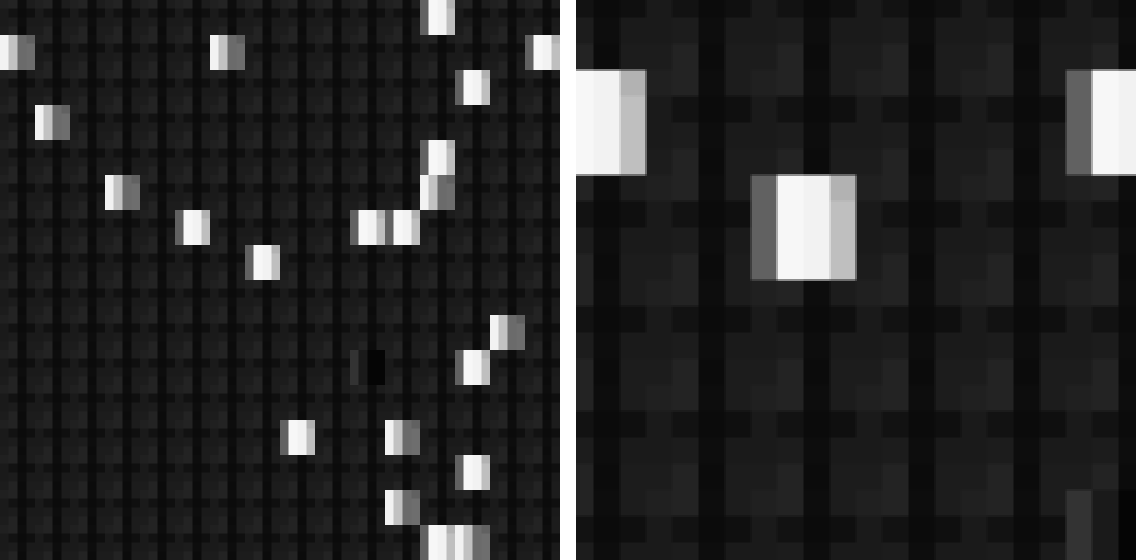
Left: the whole. Right: its middle third, enlarged.
Give the GLSL for this pattern, as a three.js fragment shader.

```glsl
varying vec2 vUv;

// Picks one of four column tones
float pick(vec4 tones, float column) {
  return dot(tones, vec4(equal(vec4(0.0, 1.0, 2.0, 3.0), vec4(column))));
}

// Dark weave, repeated in every tile of 4 by 4 blocks
float weave(vec2 block) {
  vec4 low = vec4(0.108, 0.138, 0.045, 0.108);
  vec4 lower = vec4(0.100, 0.110, 0.052, 0.100);
  vec4 upper = vec4(0.100, 0.070, 0.045, 0.058);
  vec4 top = vec4(0.125, 0.138, 0.052, 0.108);
  vec4 row = block.y < 1.0 ? low : block.y < 2.0 ? lower : block.y < 3.0 ? upper : top;
  return pick(row, block.x);
}

// Bright tile: a centred band, or a band fading to the right
float glint(vec2 block, bool fading) {
  vec4 tones = fading ? vec4(0.95, 0.76, 0.42, 0.43) : vec4(0.38, 0.97, 0.95, 0.75);
  float shade = block.y > 2.0 ? 0.05 * step(2.5, block.x) : 0.0;
  return pick(tones, block.x) - shade;
}

float pattern(vec2 uv) {
  vec2 tile = floor(uv * 16.0);
  vec2 block = floor(fract(uv * 16.0) * 4.0);
  float tone = weave(block);

  // One faint tile
  if (distance(tile, vec2(10.0, 5.0)) < 0.5) {
    tone = pick(vec4(0.20, 0.10, 0.02, 0.02), block.x);
  }

  // Twelve loose glints, then nine gathered in a band on the right
  for (int i = 0; i < 21; i++) {
    float n = float(i);
    float k = n - 12.0;
    vec2 loose = vec2(mod(7.0 * n, 16.0), floor(16.0 * fract(0.9 - 0.37 * n * n + 0.002)));
    vec2 gathered = vec2(11.0 + mod(k, 3.0), floor(16.0 * fract(0.58 + 0.07 * k * k)));
    vec2 spot = i < 12 ? loose : gathered;
    if (distance(tile, spot) < 0.5) {
      tone = glint(block, fract(n * 0.618) < 0.38);
    }
  }
  return tone;
}

void main() {
  // Four nearby samples smooth the block edges
  vec2 d = vec2(1.0, -1.0) / 2048.0;
  float tone = pattern(vUv + d.xx) + pattern(vUv + d.xy)
             + pattern(vUv + d.yx) + pattern(vUv + d.yy);
  gl_FragColor = vec4(vec3(tone * 0.25), 1.0);
}
```
